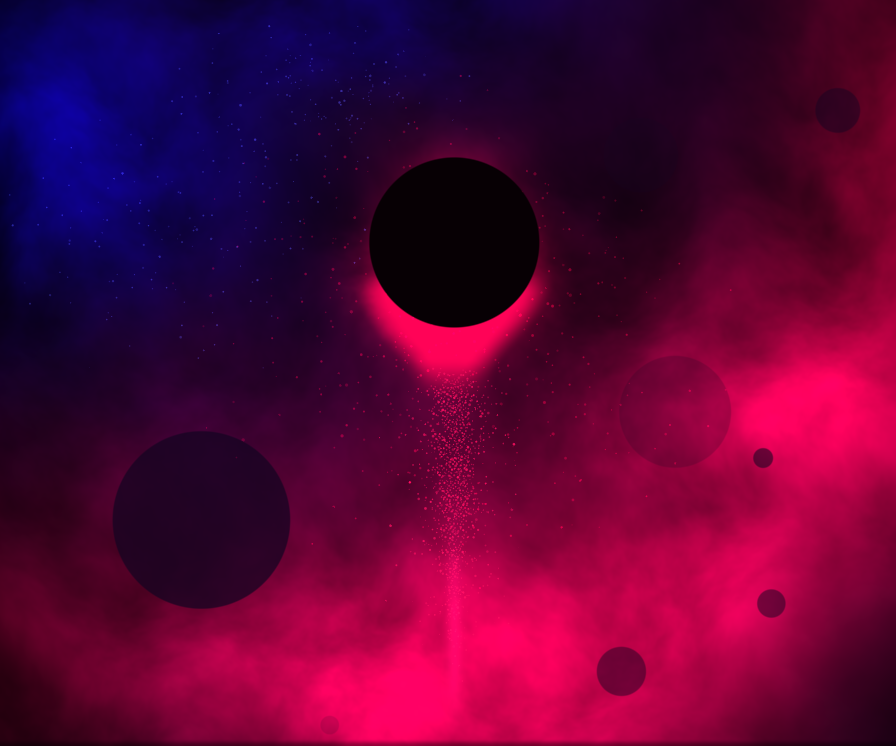
Write a Shadertoy shader that draws this background.

```glsl
// A dark sphere spilling glowing dust into crimson and blue nebula clouds.

// Positions are in canvas heights, origin at the lower left.
const vec2  HOLE_CENTER = vec2(0.609, 0.675);
const float HOLE_RADIUS = 0.114;
const vec3  HOLE_COLOR  = vec3(0.028, 0.0, 0.014);
const vec3  CRIMSON     = vec3(1.0, 0.0, 0.325);
const vec3  RED         = vec3(1.0, 0.0, 0.22);
const vec3  BLUE        = vec3(0.02, 0.0, 1.0);
const vec3  VIOLET      = vec3(0.05, 0.0, 0.085);
const vec3  NIGHT       = vec3(0.05, 0.005, 0.06);
const vec3  FLAME       = vec3(1.0, 0.01, 0.34);
const vec3  SPARK       = vec3(1.0, 0.06, 0.38);
const vec3  STAR        = vec3(0.15, 0.17, 0.42);
const vec3  DISK_COLOR  = vec3(0.065, 0.012, 0.11);
const float CLOUD_SCALE = 5.5;
const float CLOUD_WARP  = 0.045;

// Translucent disks: center, radius, opacity
const int  DISK_COUNT = 8;
const vec4 DISKS[DISK_COUNT] = vec4[](
    vec4(0.270, 0.303, 0.119, 0.88), vec4(0.905, 0.448, 0.075, 0.24),
    vec4(1.123, 0.852, 0.030, 0.58), vec4(1.023, 0.386, 0.0133, 0.68),
    vec4(1.034, 0.191, 0.019, 0.60), vec4(0.833, 0.100, 0.033, 0.56),
    vec4(0.442, 0.028, 0.0125, 0.18), vec4(0.859, 0.792, 0.050, 0.28));

float hash(vec2 p) {
    vec3 q = fract(p.xyx * 0.1031);
    q += dot(q, q.yzx + 33.33);
    return fract((q.x + q.y) * q.z);
}

// Soft elliptical falloff
float blob(vec2 p, vec2 center, vec2 size) {
    vec2 q = (p - center) / size;
    return exp(-dot(q, q));
}

// Layered, turned sines that bend one another; about -0.8 to 0.8
float clouds(vec2 p) {
    const mat2 turn = mat2(0.8, 0.6, -0.6, 0.8);
    float sum = 0.0, amp = 0.42;
    for (int i = 0; i < 7; i++) {
        p = turn * p * 1.75 + 3.1 + 0.6 * sum;
        sum += amp * sin(p.x + sin(1.3 * p.y)) * cos(p.y + sin(p.x));
        amp *= 0.6;
    }
    return sum;
}

// Jittered cells on a turned grid, each holding a dot with the given probability
float dust(vec2 p, float scale, float density) {
    p = mat2(0.82, 0.57, -0.57, 0.82) * p * scale;
    vec2 cell = floor(p);
    vec2 dotCenter = 0.25 + 0.5 * vec2(hash(cell), hash(cell + 17.3));
    float radius = 0.12 + 0.22 * hash(cell + 5.7);
    float soft = 0.7 * scale / iResolution.y;
    float d = length(p - cell - dotCenter);
    float shape = 1.0 - smoothstep(radius - soft, radius + soft, d);
    float present = step(hash(cell + 41.9) + 0.002, density);
    return shape * present * (0.4 + 0.6 * hash(cell + 71.1));
}

float disk(vec2 p, vec2 center, float radius) {
    float soft = 1.0 / iResolution.y;
    return 1.0 - smoothstep(-soft, soft, length(p - center) - radius);
}

vec3 nebula(vec2 p, float cloud) {
    float crimson = 0.92 * blob(p, vec2(0.65, 0.08), vec2(0.33, 0.20))
        + 0.66 * blob(p, vec2(1.12, 0.44), vec2(0.27, 0.19))
        + 0.38 * blob(p, vec2(0.97, 0.21), vec2(0.20, 0.16))
        + 0.27 * blob(p, vec2(0.18, 0.13), vec2(0.30, 0.20))
        + 0.15 * blob(p, vec2(0.45, 0.36), vec2(0.50, 0.17))
        - 0.15 * blob(p, vec2(0.92, 0.33), vec2(0.12, 0.04));
    float red = 0.36 * blob(p, vec2(1.19, 0.82), vec2(0.14, 0.30))
        + 0.10 * blob(p, vec2(1.00, 0.65), vec2(0.28, 0.25));
    float blue = 0.40 * blob(p, vec2(0.14, 0.80), vec2(0.23, 0.23))
        + 0.30 * blob(p, vec2(0.52, 1.02), vec2(0.24, 0.11));
    float violet = 0.9 * blob(p, vec2(0.34, 0.45), vec2(0.32, 0.20))
        + 0.7 * blob(p, vec2(0.80, 0.88), vec2(0.30, 0.25));
    float shade = 1.0 + 0.5 * cloud;
    vec3 color = NIGHT * smoothstep(-0.15, 0.3, p.x) * shade;
    color += CRIMSON * min(crimson * shade, 1.0) + RED * red * shade;
    return color + BLUE * blue * (1.0 + 0.8 * cloud) + VIOLET * violet * shade;
}

void mainImage(out vec4 fragColor, in vec2 fragCoord) {
    vec2 p = fragCoord / iResolution.y;
    float cloud = clouds(p * CLOUD_SCALE);
    vec2 warped = p + CLOUD_WARP * vec2(cloud, clouds(p * CLOUD_SCALE + 9.4));
    vec3 color = nebula(warped, cloud);

    // Translucent disks
    for (int i = 0; i < DISK_COUNT; i++) {
        vec4 s = DISKS[i];
        vec3 tint = DISK_COLOR + 0.15 * color;
        color = mix(color, tint, s.w * disk(p, s.xy, s.z));
    }

    // Halo and the funnel of light below the sphere
    vec2 q = p - HOLE_CENTER;
    float depth = -q.y;
    float rim = max(length(q) - HOLE_RADIUS, 0.0);
    float below = smoothstep(-0.08, 0.10, depth);
    color += RED * exp(-rim / 0.035) * (0.17 + 0.28 * below) * (1.0 + 1.1 * cloud);
    float halfWidth = mix(0.108, 0.030, smoothstep(0.06, 0.20, depth));
    float side = abs(q.x + 0.015 * cloud) - halfWidth;
    float funnel = (1.0 - smoothstep(-0.025, 0.025, side))
        * smoothstep(0.03, 0.07, depth)
        * (1.0 - smoothstep(0.16, 0.225, depth + 0.015 * cloud));
    color = mix(color, FLAME, funnel);

    // Falling stream, thinning into a smooth beam
    float width = mix(0.026, 0.012, smoothstep(0.25, 0.5, depth));
    float stream = 0.65 * exp(-pow(q.x / width, 2.0)) + 0.12 * exp(-pow(q.x / 0.05, 2.0));
    stream *= smoothstep(0.16, 0.2, depth) * (1.0 - smoothstep(0.38, 0.6, depth));
    float embers = 0.05 * blob(p, vec2(0.62, 0.56), vec2(0.22, 0.20));
    float stars = 0.07 * blob(p, vec2(0.44, 0.87), vec2(0.12, 0.06))
        + 0.02 * blob(p, vec2(0.22, 0.70), vec2(0.20, 0.15));
    for (int i = 0; i < 2; i++) {
        float scale = 190.0 + 73.0 * float(i);
        color = mix(color, SPARK, 0.9 * dust(p, scale, stream));
        color += 0.4 * RED * dust(p + 2.3, scale * 0.8, embers);
        color += STAR * dust(p + 5.1, scale, stars);
    }
    float beam = exp(-pow(q.x / 0.010, 2.0)) * smoothstep(0.3, 0.52, depth);
    color += vec3(0.12, 0.02, 0.08) * beam * (1.0 - smoothstep(0.56, 0.67, depth));

    // Dark sphere and the shaded lower border
    color = mix(color, HOLE_COLOR, disk(p, HOLE_CENTER, HOLE_RADIUS));
    color *= mix(0.6, 1.0, smoothstep(0.0, 0.01, p.y));
    fragColor = vec4(clamp(color, 0.0, 1.0), 1.0);
}
```
